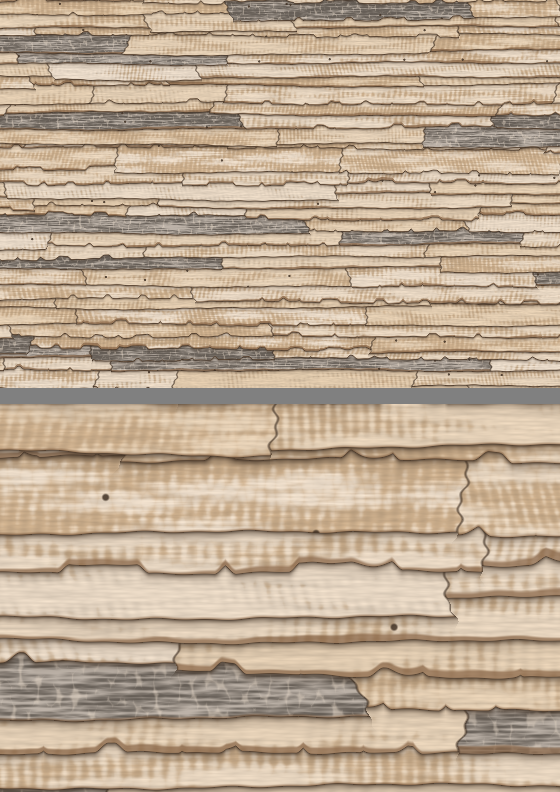
Top, the full canvas; bottom, a detail of the centre.
This texture is drawn by a WebGL 2 fragment shader. Its source:

```glsl
#version 300 es
precision highp float;
// Stacked strips of weathered, whitewashed timber with ragged edges and shadow gaps.
uniform vec2 u_resolution;
out vec4 fragColor;

const float ROWS = 30.0;
const float ROW_HEIGHT = 1.0 / ROWS;
const float PLANK_LENGTH = 0.62;

const vec3 PALE = vec3(0.94, 0.88, 0.81);
const vec3 TAN = vec3(0.83, 0.71, 0.57);
const vec3 HONEY = vec3(0.88, 0.76, 0.60);
const vec3 BARK = vec3(0.52, 0.38, 0.26);
const vec3 GREY_DARK = vec3(0.40, 0.37, 0.34);
const vec3 GREY_LIGHT = vec3(0.74, 0.70, 0.66);
const vec3 GAP = vec3(0.25, 0.19, 0.14);

float hash(vec2 p) {
  vec3 q = fract(p.xyx * vec3(0.1031, 0.1030, 0.0973));
  q += dot(q, q.yzx + 33.33);
  return fract((q.x + q.y) * q.z);
}

// Cellular noise: distance to the nearest scattered point.
float cells(vec2 p) {
  vec2 base = floor(p);
  float nearest = 2.0;
  for (int j = -1; j <= 1; j++)
    for (int i = -1; i <= 1; i++) {
      vec2 cell = base + vec2(i, j);
      vec2 point = cell + vec2(hash(cell), hash(cell + 57.3));
      nearest = min(nearest, distance(p, point));
    }
  return nearest;
}

float jointAt(float row, float cell) {
  return cell + 0.1 + 0.8 * hash(vec2(row, cell) + 11.7);
}

// Row, segment and distance to the nearest plank end.
vec3 findPlank(float row, vec2 p) {
  float slant = (hash(vec2(row, 4.1)) - 0.5) * (p.y - row * ROW_HEIGHT);
  float ragged = 0.0015 * sin(p.y * 410.0 + row) + 0.002 * sin(p.y * 173.0 + row * 2.3);
  float u = (p.x + slant + ragged) / PLANK_LENGTH + 7.0 * hash(vec2(row, 2.9));
  float cell = floor(u);
  float segment = u < jointAt(row, cell) ? cell - 1.0 : cell;
  float left = u - jointAt(row, segment);
  float right = jointAt(row, segment + 1.0) - u;
  return vec3(row, segment, min(left, right) * PLANK_LENGTH);
}

// Height of the wavy, chipped lower edge of a plank.
float lowerEdge(vec2 id, float x) {
  float shift = 0.75 * (hash(vec2(id.x, 3.3)) - 0.5) + 0.55 * (hash(id + 7.1) - 0.5);
  float phase = 6.28 * hash(id + 1.3);
  float bend = 0.10 * sin(x * 4.0 + phase) + 0.05 * sin(x * 13.0 + phase * 2.0)
             + 0.02 * sin(x * 61.0 + phase) + 0.015 * sin(x * 143.0 + phase);
  float chips = smoothstep(0.5, 0.75, cells(vec2(x * 22.0, id.x * 7.3)));
  return (id.x + shift + bend + 0.25 * chips * step(0.6, hash(id + 5.7))) * ROW_HEIGHT;
}

vec3 woodColour(vec2 id, vec2 p, float depth) {
  vec2 q = p + 3.0 * vec2(hash(id + 21.0), hash(id + 34.0));
  float streak = cells(q * vec2(11.0, 260.0));
  float fibre = cells(q * vec2(55.0, 380.0));
  float blotch = cells(q * vec2(6.0, 38.0));
  float speckle = cells(q * vec2(130.0, 75.0));

  // Saw marks run across the grain with a small lean.
  float lean = 0.6 * (hash(id + 8.8) - 0.5);
  float pitch = mix(430.0, 680.0, hash(id + 9.4));
  float saw = 0.5 + 0.5 * sin((q.x + lean * q.y) * pitch + 2.0 * sin(q.x * 19.0));
  saw *= smoothstep(0.15, 0.6, blotch);

  // Whitewash rubbed through to bare wood.
  float tone = hash(id + 14.2);
  float wear = 0.5 * blotch + 0.3 * speckle + 0.25 * saw + 0.25 * streak;
  float bare = smoothstep(0.40, 0.90, wear + 0.45 * (tone - 0.5));
  vec3 wash = mix(PALE, HONEY, 0.55 * hash(id + 17.9));
  vec3 wood = mix(wash, TAN, bare);
  wood *= 1.04 - 0.10 * streak - 0.07 * fibre - 0.05 * saw;

  // A few strips are silvered by weather.
  float silver = 0.65 * streak + 0.35 * fibre + 0.35 * (blotch - 0.4);
  vec3 grey = mix(GREY_DARK, GREY_LIGHT, smoothstep(0.1, 0.8, silver + 0.25 * (tone - 0.5)));
  grey = mix(grey, PALE, 0.4 * smoothstep(0.55, 0.85, speckle));
  wood = mix(wood, grey, step(0.88, hash(id + 41.0)));

  // Bark along the underside, then nail holes.
  float barkWidth = 0.007 * blotch * step(0.55, hash(id + 25.0));
  wood = mix(wood, BARK, 0.7 * (1.0 - smoothstep(barkWidth, barkWidth + 0.003, depth)));
  float hole = 1.0 - smoothstep(0.018, 0.040, cells(q * 10.0));
  return mix(wood, GAP, 0.85 * hole * step(0.72, hash(id + 29.0)));
}

void main() {
  vec2 p = gl_FragCoord.xy / u_resolution.y;
  float pixel = 1.0 / u_resolution.y;
  float row = floor(p.y * ROWS);
  vec3 plank = vec3(0.0);
  float depth = 0.0;
  float light = 1.0;

  // Lay strips from the bottom up; each one shades the strip beneath it.
  for (int k = -2; k <= 2; k++) {
    vec3 candidate = findPlank(row + float(k), p);
    float above = p.y - lowerEdge(candidate.xy, p.x);
    if (above > 0.0) {
      plank = candidate;
      depth = above;
      light = 1.0;
    } else {
      light *= 1.0 - 0.80 * exp(above / 0.0030);
    }
  }

  float cover = smoothstep(-0.5 * pixel, 1.2 * pixel, depth);
  float ends = mix(0.35, 1.0, smoothstep(0.0, 0.0012 + pixel, plank.z));
  vec3 colour = woodColour(plank.xy, p, depth);
  fragColor = vec4(mix(GAP, colour, cover * light * ends), 1.0);
}
```
